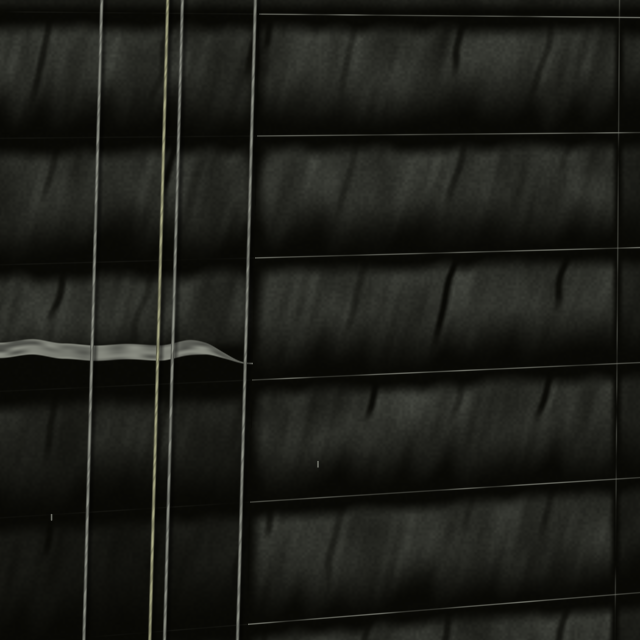
Give the GLSL for this texture, as a WebGL 2 fragment shader.

```glsl
#version 300 es
precision highp float;
uniform vec2 u_resolution;
out vec4 outColor;

#define ROW_HEIGHT 0.1905
#define ROW_START 0.022
#define SEAM_TILT 0.018
#define FOLD_SLANT 0.045
#define FOLD_DENSITY 30.0
#define CREASES 6
#define WIRE_HALF 0.0027
#define WIRE_LEAN 0.028
#define THREAD_HALF 0.0011
#define DARK vec3(0.032, 0.032, 0.018)
#define LIT vec3(0.235, 0.243, 0.218)
#define PALE vec3(0.53, 0.54, 0.50)

float hash(vec2 p) {
  vec3 q = fract(p.xyx * 0.1031);
  q += dot(q, q.yzx + 33.33);
  return fract((q.x + q.y) * q.z);
}

float noise(vec2 p) {
  vec2 i = floor(p), f = fract(p);
  f = f * f * (3.0 - 2.0 * f);
  return mix(mix(hash(i), hash(i + vec2(1, 0)), f.x),
             mix(hash(i + vec2(0, 1)), hash(i + vec2(1, 1)), f.x), f.y);
}

float stroke(float d, float halfWidth, float blur) {
  return 1.0 - smoothstep(halfWidth - blur, halfWidth + blur, abs(d));
}

// Padded cloth: v runs down one row, seed differs per panel
float padding(float x, float v, vec2 seed) {
  float s = x + FOLD_SLANT * v;
  float broad = noise(vec2(s * FOLD_DENSITY, v * 1.5) + seed);
  float fine = noise(vec2(s * FOLD_DENSITY * 2.6, v * 2.5) + seed);
  float cloud = noise(vec2(x * 13.0, v * 3.0) + seed * 1.7);
  float rise = smoothstep(0.01, 0.17, v - 0.07 * broad);
  float fall = 1.0 - smoothstep(0.42, 0.98, v + 0.28 * (broad - 0.5));
  float pucker = mix(0.35, 0.75, abs(v - 0.4) * 1.6);
  float light = rise * fall * (0.72 + pucker * (broad - 0.5) + 0.28 * (fine - 0.5) + 0.35 * (cloud - 0.5));

  // Deep creases, each with a lit flank
  for (int i = 0; i < CREASES; i++) {
    vec2 id = vec2(i, 3.0) + seed;
    float center = 0.09 + 0.158 * float(i) + 0.05 * (hash(id) - 0.5);
    float bend = 0.012 * (noise(vec2(v * 4.0, float(i)) + seed) - 0.5);
    float d = s - center + bend;
    float reach = mix(0.35, 1.0, hash(id + 5.0));
    float depth = mix(0.3, 1.0, hash(id + 9.0)) * (1.0 - smoothstep(reach * 0.6, reach, v));
    light *= 1.0 - depth * (1.0 - smoothstep(0.001, 0.009, abs(d)));
    light += 0.17 * depth * rise * fall * stroke(d - 0.012, 0.002, 0.005);
  }
  return max(light, 0.0);
}

void main() {
  vec2 p = gl_FragCoord.xy / u_resolution;
  float px = 0.75 / min(u_resolution.x, u_resolution.y);
  float x = p.x, down = 1.0 - p.y;

  // Rows fan slightly towards the left; columns are unequal
  float fan = SEAM_TILT * (x - 0.4);
  float pitch = ROW_HEIGHT - fan;
  float k = (down - ROW_START - 0.5 * fan) / pitch;
  float row = floor(k), v = fract(k);
  float gapX = 0.405 - 0.018 * down;
  float edgeX = 0.968 - 0.007 * down;
  float left = 1.0 - step(gapX, x), right = step(edgeX, x);
  float panel = 1.0 - left + right;
  vec2 seed = vec2(17.0 * row + 40.0, 31.0 * panel + 8.0);

  float light = padding(x, v, seed);
  light *= smoothstep(0.004, 0.032, abs(x - gapX) + 0.012 * noise(vec2(down * 30.0, 2.0)));
  light *= smoothstep(0.0, 0.012, abs(x - edgeX));
  light *= mix(1.0, 0.5, right);
  light *= mix(1.0, mix(0.95, 0.3, smoothstep(0.4, 0.95, down)), left);
  light *= 1.0 - left * smoothstep(0.53, 0.55, down) * (1.0 - smoothstep(0.59, 0.66, down));
  light += 0.28 * (1.0 - smoothstep(0.0, 0.02, down));
  vec3 color = mix(DARK, LIT, light);
  color *= 0.9 + 0.2 * noise(p * 230.0);

  // Stitched seams, worn unevenly
  float seamRow = floor(k + 0.5);
  float wear = noise(vec2(x * 22.0, seamRow * 7.0));
  float thread = stroke((k - seamRow) * pitch, THREAD_HALF, px);
  color = mix(color, PALE, thread * mix(0.25 + 0.5 * wear, 0.08 * wear, left));
  float sideWear = noise(vec2(down * 25.0, 6.0));
  color = mix(color, PALE, 0.4 * sideWear * stroke(x - edgeX, THREAD_HALF, px));

  // Torn pale strip across the left column
  float tearY = 0.547 + 0.013 * (noise(vec2(x * 20.0, 4.0)) - 0.5) + 0.018 * smoothstep(0.32, 0.385, x);
  float tearHalf = 0.011 * (1.0 - smoothstep(0.29, 0.385, x)) + 0.001;
  float tear = stroke(down - tearY, tearHalf, px * 1.5) * left;
  float sheen = 0.55 + 0.5 * noise(vec2(x * 38.0, (down - tearY) * 160.0));
  color = mix(color, PALE * sheen, tear);

  // Sparse lint
  vec2 cell = floor(p * 9.0);
  vec2 fleck = (fract(p * 9.0) - 0.2 - 0.6 * hash(cell + 3.0)) / 9.0;
  fleck.y = max(abs(fleck.y) - 0.004, 0.0);
  color = mix(color, PALE, 0.8 * step(0.96, hash(cell)) * stroke(length(fleck), 0.0012, px));

  // Leaning wires with twisted shading and a soft shadow
  vec4 wires = vec4(0.159, 0.262, 0.285, 0.399);
  for (int i = 0; i < 4; i++) {
    float d = x - wires[i] + WIRE_LEAN * down;
    color *= 1.0 - 0.45 * stroke(d - 0.005, 0.003, 0.004);
    float twist = 0.82 + 0.25 * noise(vec2(float(i) * 9.0, down * 150.0 + d * 300.0));
    float rounded = 1.0 - 0.45 * smoothstep(0.0, WIRE_HALF, abs(d));
    vec3 metal = PALE * (i == 1 ? vec3(1.2, 1.18, 1.0) : vec3(1.0));
    color = mix(color, metal * twist * rounded, stroke(d, WIRE_HALF, px));
  }
  outColor = vec4(color, 1.0);
}
```
